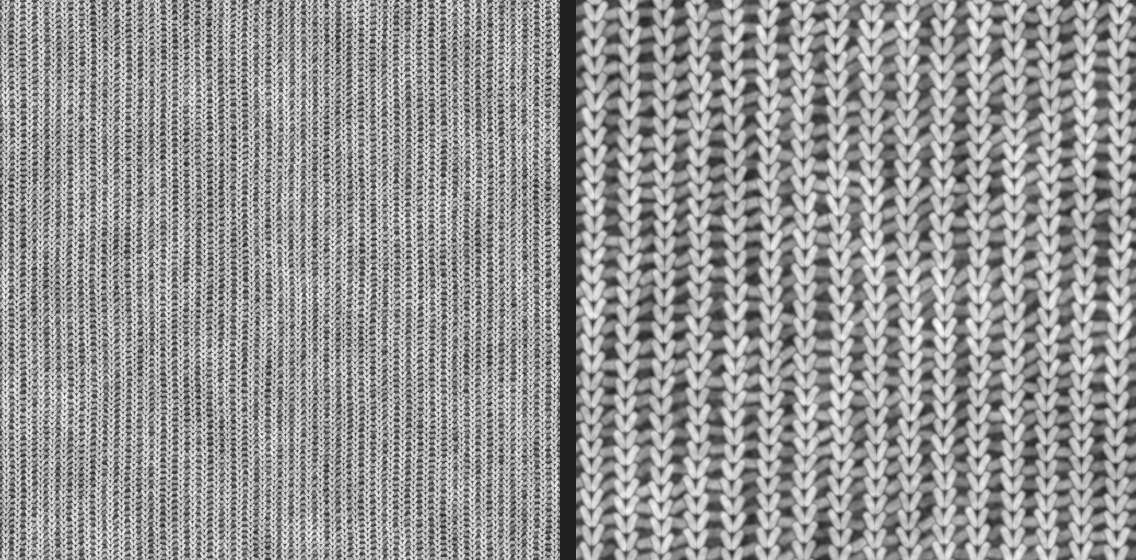
Left: the whole. Right: its middle third, enlarged.
Give the GLSL for this texture, as a three.js fragment shader.

```glsl
// Grey rib-knit fabric: pale columns of V stitches divided by dark purl furrows.
varying vec2 vUv;

const float RIBS = 48.0;
const float ROWS = 96.0;
const float ROW_HEIGHT = RIBS / ROWS; // measured in rib widths

const vec3 HOLLOW = vec3(0.25);
const vec3 PURL_SHADE = vec3(0.37);
const vec3 PURL_LIGHT = vec3(0.58);
const vec3 YARN_SHADE = vec3(0.54);
const vec3 YARN_LIGHT = vec3(0.81);

float hash(vec2 p) {
  return fract(sin(dot(p, vec2(127.1, 311.7))) * 43758.5);
}

vec2 gradient(vec2 cell) {
  float angle = 6.2832 * hash(cell);
  return vec2(cos(angle), sin(angle));
}

// Gradient noise, roughly -0.7 to 0.7
float noise(vec2 p) {
  vec2 i = floor(p);
  vec2 f = p - i;
  vec2 u = f * f * f * (f * (f * 6.0 - 15.0) + 10.0);
  float a = dot(gradient(i), f);
  float b = dot(gradient(i + vec2(1.0, 0.0)), f - vec2(1.0, 0.0));
  float c = dot(gradient(i + vec2(0.0, 1.0)), f - vec2(0.0, 1.0));
  float d = dot(gradient(i + vec2(1.0, 1.0)), f - vec2(1.0, 1.0));
  return mix(mix(a, b, u.x), mix(c, d, u.x), u.y);
}

float segmentDistance(vec2 p, vec2 a, vec2 b) {
  vec2 ab = b - a;
  return length(p - a - ab * clamp(dot(p - a, ab) / dot(ab, ab), 0.0, 1.0));
}

// Lays a rounded strand over the colour beneath it
vec3 layStrand(vec3 base, float dist, float radius, vec3 shade, vec3 light) {
  float cover = 1.0 - smoothstep(radius - 0.045, radius + 0.045, dist);
  float crown = 1.0 - smoothstep(radius * 0.3, radius, dist);
  return mix(base, mix(shade, light, crown), cover);
}

// Row coordinate, shifted separately for each column
float rowCoord(float y, float column) {
  return y + 0.5 * hash(vec2(column, 3.0)) + 0.5 * noise(vec2(column * 0.37, y * 0.1));
}

// Irregular purl bumps in the furrow between ribs
vec3 furrow(float x, float y, float column) {
  float rowY = rowCoord(y, column + 0.5);
  float row = floor(rowY);
  vec3 color = HOLLOW;
  for (int k = -1; k <= 1; k++) {
    float id = row + float(k);
    float random = hash(vec2(column + 71.0, id));
    float slant = 0.12 * (hash(vec2(id, column + 19.0)) - 0.2);
    vec2 q = vec2(x, (rowY - id - 0.5) * ROW_HEIGHT);
    q += vec2(0.1, 0.14) * (vec2(hash(vec2(id + 5.0, column)), random) - 0.5);
    float dist = segmentDistance(q, vec2(-0.13, -slant), vec2(0.13, slant));
    float tone = 0.78 + 0.42 * random;
    color = layStrand(color, dist, 0.17, PURL_SHADE * tone, PURL_LIGHT * tone);
  }
  return color;
}

// Mirrored legs of the V stitches on a rib
vec3 rib(vec3 base, float x, float y, float column) {
  float rowY = rowCoord(y, column);
  float row = floor(rowY);
  float side = x < 0.0 ? -1.0 : 1.0;
  float nearest = 10.0;
  float tone = 1.0;
  for (int k = -1; k <= 1; k++) {
    float id = row + float(k);
    float random = hash(vec2(column * 2.0 + side, id));
    vec2 q = vec2(abs(x), (rowY - id - 0.5) * ROW_HEIGHT);
    float spread = 0.05 * (random - 0.5);
    float dist = segmentDistance(q, vec2(0.07, -0.2), vec2(0.23 + spread, 0.15 + spread));
    if (dist < nearest) {
      nearest = dist;
      tone = 0.95 + 0.1 * random;
    }
  }
  return layStrand(base, nearest, 0.145, YARN_SHADE * tone, YARN_LIGHT * tone);
}

void main() {
  vec2 p = vUv * vec2(RIBS, ROWS);

  // Gentle sideways drift of the ribs, with small kinks
  p.x += 0.16 * noise(vUv * vec2(7.0, 5.0)) + 0.08 * noise(p * vec2(0.6, 0.4));

  float furrowId = floor(p.x + 0.5);
  float ribId = floor(p.x);
  vec3 color = furrow(p.x - furrowId, p.y, furrowId);
  color = rib(color, p.x - ribId - 0.5, p.y, ribId);

  // Uneven dye, and fuzz along the fibres
  float dye = 0.06 * noise(vUv * 9.0) + 0.08 * noise(p * vec2(0.8, 0.12) + 20.0);
  float fuzz = 0.11 * noise(vUv * 170.0) + 0.08 * noise(vUv * 310.0 + 40.0);
  color += dye + fuzz;

  gl_FragColor = vec4(clamp(color, 0.0, 1.0), 1.0);
}
```
